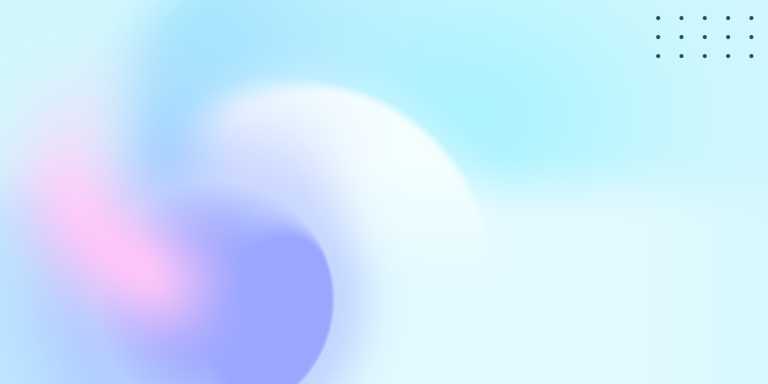
A WebGL 1 fragment shader for this background:

```glsl
precision highp float;
// A soft pastel swirl: a white crescent, a periwinkle disc and a pink ribbon
// over a pale cyan sky, with a small dot grid in the upper right corner.
// Layers are blended with circle distances, smooth masks and Gaussian glows.
uniform vec2 u_resolution;

const vec3 CYAN = vec3(0.68, 0.955, 1.0);
const vec3 AZURE = vec3(0.645, 0.89, 1.0);
const vec3 MIST = vec3(0.82, 0.97, 0.99);
const vec3 ICE = vec3(0.89, 0.98, 1.0);
const vec3 LOW_SKY = vec3(0.75, 0.91, 1.0);
const vec3 WHITE = vec3(0.955, 0.995, 1.0);
const vec3 PERIWINKLE = vec3(0.60, 0.645, 1.0);
const vec3 PINK = vec3(0.995, 0.775, 0.975);
const vec3 BLUSH = vec3(0.95, 0.88, 0.98);
const vec3 INK = vec3(0.18, 0.29, 0.33);

float gauss(float d, float width) {
  return exp(-d * d / (width * width));
}

// Elliptical Gaussian spot
float glow(vec2 p, vec2 center, vec2 size) {
  vec2 q = (p - center) / size;
  return exp(-dot(q, q));
}

// Sky: cyan above, ice below, mist towards the sides
vec3 sky(vec2 p) {
  vec3 upper = mix(MIST, CYAN, glow(p, vec2(1.22, 0.70), vec2(0.48, 0.34)));
  upper = mix(upper, AZURE, glow(p, vec2(0.46, 0.80), vec2(0.48, 0.55)));
  float leftFade = smoothstep(0.27, 0.50, distance(p, vec2(0.70, 0.714)));
  leftFade *= 1.0 - smoothstep(0.40, 0.72, p.x);
  upper = mix(upper, MIST, leftFade);
  vec3 lower = mix(LOW_SKY, ICE, smoothstep(0.2, 0.8, p.x));
  lower = mix(lower, MIST, 0.7 * smoothstep(1.55, 2.05, p.x));
  return mix(lower, upper, smoothstep(0.40, 0.62, p.y));
}

// Crescent coverage: crisp on the right, dissolving to the left and below
float crescent(vec2 p, vec2 center, float radius) {
  vec2 q = p - center;
  float d = length(q) - radius;
  float side = q.x / max(length(q), 0.001);
  float soft = mix(0.022, 0.085, smoothstep(0.35, -0.6, side));
  float body = 1.0 - smoothstep(-soft, soft, d);
  float halo = 0.25 * gauss(max(d, 0.0), 0.06);
  float fade = smoothstep(0.38, 0.65, p.x) * smoothstep(0.22, 0.58, p.y);
  return max(body, halo) * fade;
}

// Disc coverage: hard rim on the right, wide glow on the other sides
float disc(vec2 p, vec2 center, float radius) {
  vec2 q = p - center;
  float d = length(q) - radius;
  float facing = dot(q / max(length(q), 0.001), vec2(0.958, -0.287));
  float crisp = smoothstep(0.1, 0.8, facing);
  float soft = mix(0.20, 0.012, crisp);
  float body = 1.0 - smoothstep(-soft, soft * 0.8, d);
  float halo = 0.42 * gauss(max(d, 0.0), mix(0.19, 0.10, crisp));
  return 0.97 * max(body, halo);
}

// Ribbon coverage: an arc that fades at its upper and right ends
float ribbon(vec2 p, vec2 center, float radius) {
  float d = distance(p, center) - radius;
  float across = gauss(d, d > 0.0 ? 0.145 : 0.15);
  float along = 1.0 - smoothstep(0.36, 0.66, p.x);
  return across * along * (1.0 - smoothstep(0.48, 0.98, p.y));
}

// Grid of round dots, counted from its lower left dot
float dotGrid(vec2 p, vec2 origin, vec2 gap, vec2 count, float radius) {
  vec2 cell = clamp(floor((p - origin) / gap + 0.5), vec2(0.0), count - 1.0);
  float d = distance(p, origin + cell * gap);
  float aa = 0.75 / u_resolution.y;
  return 1.0 - smoothstep(radius - aa, radius + aa, d);
}

void main() {
  // Height is one unit
  vec2 p = gl_FragCoord.xy / u_resolution.y;
  p.x += 1.0 - 0.5 * u_resolution.x / u_resolution.y;

  vec3 color = sky(p);
  color = mix(color, WHITE, crescent(p, vec2(0.776, 0.281), 0.505));
  color = mix(color, PERIWINKLE, disc(p, vec2(0.56, 0.219), 0.3125));

  vec3 ribbonColor = mix(PINK, BLUSH, smoothstep(0.32, 0.72, p.y));
  color = mix(color, ribbonColor, ribbon(p, vec2(0.52, 0.61), 0.345));

  float dots = dotGrid(p, vec2(1.714, 0.854), vec2(0.0607, 0.0495),
                       vec2(5.0, 3.0), 0.0052);
  color = mix(color, INK, dots);
  gl_FragColor = vec4(color, 1.0);
}
```
